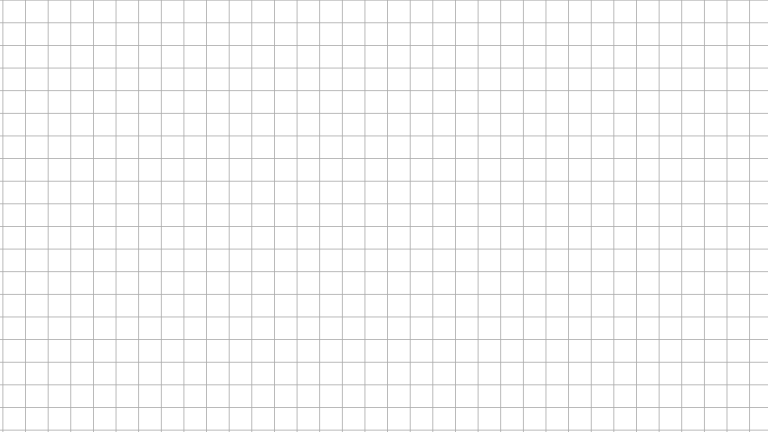
Give the GLSL for this pattern, as a Shadertoy shader.

```glsl
// Lengths are fractions of the canvas height
const float CELL_SIZE = 0.05238;
const float LINE_WIDTH = 0.0019;
const vec2 GRID_ORIGIN = vec2(0.0067, 0.0004); // first crossing, from the top left
const vec3 PAPER_COLOR = vec3(1.0);
const vec3 LINE_COLOR = vec3(0.67);

// Signed distance to the nearest grid line along each axis
vec2 gridOffset(vec2 p) {
    return (fract(p / CELL_SIZE + 0.5) - 0.5) * CELL_SIZE;
}

// Exact share of a pixel covered by the line on each axis
vec2 lineCoverage(vec2 offset, float pixel) {
    vec2 upper = min(offset + 0.5 * pixel, vec2(0.5 * LINE_WIDTH));
    vec2 lower = max(offset - 0.5 * pixel, vec2(-0.5 * LINE_WIDTH));
    return clamp((upper - lower) / pixel, 0.0, 1.0);
}

void mainImage(out vec4 fragColor, in vec2 fragCoord) {
    float pixel = 1.0 / iResolution.y;
    vec2 p = fragCoord * pixel;
    p.y = 1.0 - p.y; // the grid hangs from the top edge

    vec2 coverage = lineCoverage(gridOffset(p - GRID_ORIGIN), pixel);

    // Union of both directions, so crossings do not darken
    float ink = 1.0 - (1.0 - coverage.x) * (1.0 - coverage.y);
    fragColor = vec4(mix(PAPER_COLOR, LINE_COLOR, ink), 1.0);
}
```
